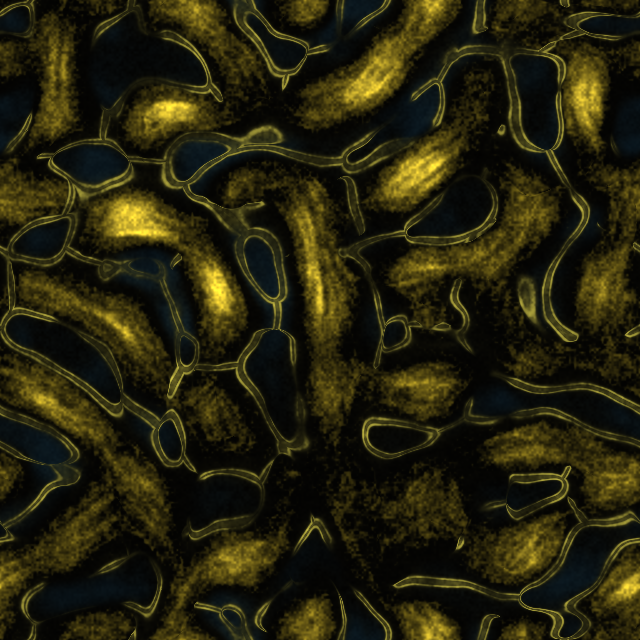
Reproduce this texture procedurally as a Shadertoy shader.

```glsl
// Glowing gold fibres and olive double filaments in a dark labyrinth.
// Whole-number plane waves, steered by a wrapping direction map, give a height
// field: ridges carry gold, low contours and valley lines filaments, pits blue.

const float TAU = 6.2831853;

float hash(vec2 p) {
    vec3 q = fract(p.xyx * vec3(0.1031, 0.1030, 0.0973));
    q += dot(q, q.yzx + 33.33);
    return fract((q.x + q.y) * q.z);
}

// Value noise with n cells across the canvas, wrapping at the edges
float noise(vec2 uv, float n) {
    vec2 p = uv * n, i = floor(p), f = p - i;
    f = f * f * (3.0 - 2.0 * f);
    vec2 a = mod(i, n), b = mod(i + 1.0, n);
    return mix(mix(hash(a), hash(vec2(b.x, a.y)), f.x),
               mix(hash(vec2(a.x, b.y)), hash(b), f.x), f.y);
}

float cloud(vec2 uv, float n) {
    return 0.57 * noise(uv, n) + 0.28 * noise(uv + 0.37, n * 2.0)
         + 0.15 * noise(uv + 0.71, n * 4.0);
}

// Height with unit variance, its gradient and its Hessian (xx, xy, yy);
// waves running along the steering angle are favoured
float heightField(vec2 p, float steer, out vec2 grad, out vec3 hess) {
    float h = 0.0, power = 0.0;
    grad = vec2(0.0);
    hess = vec3(0.0);
    vec2 dir = vec2(cos(steer), sin(steer));
    for (int x = 0; x <= 7; x++) {
        for (int y = -7; y <= 7; y++) {
            vec2 k = vec2(x, y);
            float len = length(k);
            if (len < 5.3 || len > 7.1 || (x == 0 && y < 0)) continue;
            float along = dot(k, dir) / len;
            float amp = exp(1.7 * (along * along - 1.0));
            float phase = TAU * (dot(k, p) + hash(k + 19.0));
            vec2 w = TAU * k;
            float c = amp * cos(phase);
            h += c;
            grad -= w * amp * sin(phase);
            hess -= vec3(w.x * w.x, w.x * w.y, w.y * w.y) * c;
            power += amp * amp;
        }
    }
    float gain = sqrt(2.0 / power);
    grad *= gain;
    hess *= gain;
    return h * gain;
}

// Soft tube with two bright walls and a dimmer core
float tube(float d, float halfWidth) {
    float wall = (d - halfWidth) / 0.0030;
    float core = 1.0 - smoothstep(halfWidth * 0.5, halfWidth + 0.005, d);
    return max(exp(-wall * wall), 0.6 * core);
}

void mainImage(out vec4 fragColor, in vec2 fragCoord) {
    vec2 uv = fragCoord / iResolution.xy;

    // Gentle warp puts kinks into the paths
    vec2 p = uv + 0.018 * (vec2(noise(uv, 12.0), noise(uv + 0.43, 12.0)) - 0.5)
                + 0.003 * (vec2(noise(uv, 43.0), noise(uv + 0.29, 43.0)) - 0.5);
    vec2 grad;
    vec3 hess;
    float h = heightField(p, TAU * noise(uv + 0.12, 4.0), grad, hess);

    // Strongest curvature and its axis, which crosses the valleys
    float spread = 0.5 * (hess.x - hess.z);
    float curve = 0.5 * (hess.x + hess.z) + length(vec2(spread, hess.y));
    float angle = 0.5 * atan(hess.y, spread + 1e-4);
    vec2 across = vec2(cos(angle), sin(angle));

    // Fibres: fine noise smeared along the stripes
    float flow = 0.5 * atan(2.0 * (h * hess.y - grad.x * grad.y),
                            2.0 * h * spread - grad.x * grad.x + grad.y * grad.y + 1e-4);
    vec2 along = vec2(cos(flow), sin(flow));
    float fibre = 0.0;
    for (int i = -6; i <= 6; i++) {
        fibre += noise(uv + along * 0.0050 * float(i), 110.0) / 13.0;
    }
    fibre = (fibre - 0.5) * 4.0;
    float grain = 0.6 * noise(uv, 256.0) + 0.4 * noise(uv + 0.31, 128.0) - 0.5;
    float patches = cloud(uv + 0.17, 13.0) - 0.5;

    // Filaments: contours where the level is high, single valley lines elsewhere
    float level = -0.55 - 1.5 * smoothstep(0.5, 0.7, noise(uv + 0.61, 6.0));
    float halfWidth = mix(0.0025, 0.0070, noise(uv + 0.53, 14.0));
    float contour = abs(h - level) / max(length(grad), 12.0);
    float valley = abs(dot(grad, across)) / max(curve, 350.0);
    float present = smoothstep(0.26, 0.42, cloud(uv + 0.77, 8.0));
    float valleyMask = smoothstep(350.0, 750.0, curve)
                     * smoothstep(level - 0.15, level + 0.05, h)
                     * (1.0 - smoothstep(0.05, 0.4, h));
    float gap = min(contour, valley + 0.022 * (1.0 - valleyMask)) + 0.006 * (1.0 - present);
    float filament = tube(gap, halfWidth) * present;
    filament *= 0.35 + 1.1 * cloud(uv + 0.83, 20.0) + 0.2 * fibre + 0.4 * grain;
    float glow = exp(-gap / 0.010) * present;

    // Gold: fibrous ridges with grainy borders and bright knots
    float t = h + 0.45 * fibre + 1.6 * patches + 1.0 * grain;
    float gold = 0.31 * max(t + 0.1, 0.0) * smoothstep(-0.2, 0.6, t);
    gold *= (1.0 + 0.35 * fibre + 0.5 * grain) * (1.0 - 0.7 * min(filament, 1.0));
    float knot = smoothstep(1.6, 2.9, h + 0.5 * fibre + 1.6 * patches);

    // Dim blue haze in the pits
    float blue = (1.0 - smoothstep(-1.6, -0.2, h))
               * (0.2 + 1.2 * smoothstep(0.3, 0.75, cloud(uv + 0.09, 12.0)) + 0.4 * grain);

    vec3 color = vec3(0.016, 0.015, 0.009) * (1.0 + grain);
    color += max(blue, 0.0) * vec3(0.015, 0.050, 0.075);
    color += glow * vec3(0.060, 0.056, 0.018) * (1.0 + grain);
    color += gold * vec3(0.63, 0.54, 0.11);
    color += knot * vec3(0.26, 0.23, 0.08);
    color = mix(color, vec3(0.52, 0.49, 0.18) * max(filament, 0.45),
                clamp(filament, 0.0, 1.0));
    fragColor = vec4(clamp(color, 0.0, 1.0), 1.0);
}
```
